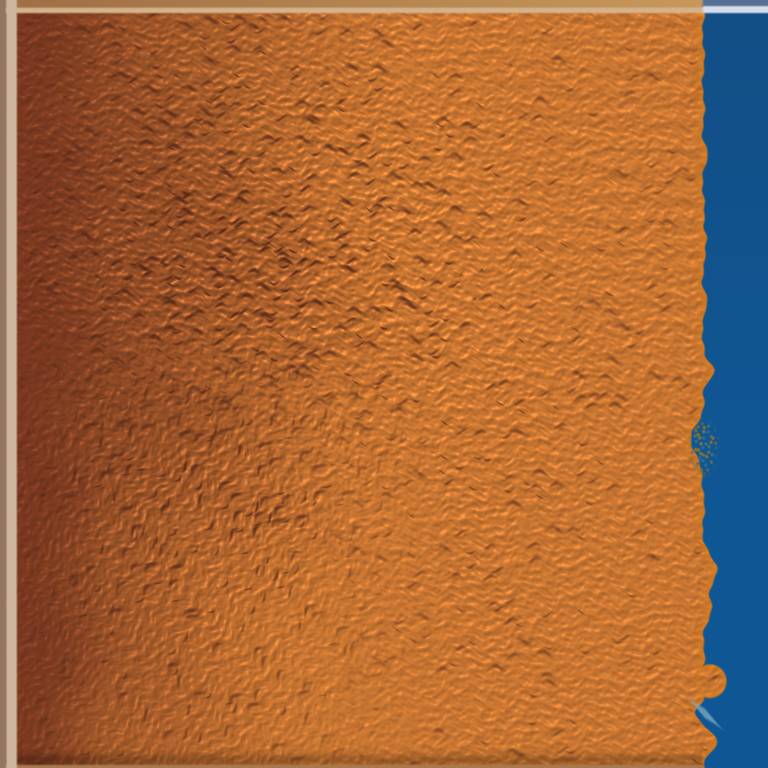
Write a Shadertoy shader that draws this texture.

```glsl
// A rough ochre plaster wall, shaded to red-brown on the left, beside a blue strip.
// Cellular noise gives the embossed grain, scattered ellipses the dark pits,
// and a sum of soft bumps the ragged right edge; thin pale bars frame the wall.

vec2 hash2(vec2 p) {
    p = fract(p * vec2(0.1031, 0.1137));
    p += dot(p, p.yx + 33.3);
    return fract((p.x + p.y) * p * vec2(17.3, 23.7));
}

// Distance to the nearest jittered cell centre
float cells(vec2 p) {
    vec2 base = floor(p);
    float nearest = 2.0;
    for (int j = -1; j <= 1; j++)
    for (int i = -1; i <= 1; i++) {
        vec2 cell = base + vec2(i, j);
        nearest = min(nearest, length(cell + hash2(cell + 100.0) - p));
    }
    return nearest;
}

// Sparse elongated pits; density is the share of cells that hold one
float pits(vec2 p, float density) {
    vec2 base = floor(p);
    float depth = 0.0;
    for (int j = -1; j <= 1; j++)
    for (int i = -1; i <= 1; i++) {
        vec2 cell = base + vec2(i, j);
        vec2 rnd = hash2(cell + 240.0);
        vec2 d = p - cell - hash2(cell + 371.0);
        d.y += 0.25 * sin(4.0 * d.x + 6.3 * rnd.y);
        float size = 0.25 + 0.35 * rnd.y;
        float pit = 1.0 - smoothstep(0.1, 1.0, length(d * vec2(0.65, 1.5)) / size);
        depth = max(depth, pit * step(rnd.x, density));
    }
    return depth;
}

// Height of the grain, stretched along the given axes
float grain(vec2 p) {
    p += 0.003 * sin(p.yx * vec2(83.0, 71.0)) + 0.0015 * sin(p.yx * 211.0 + 1.0);
    return 0.65 * cells(p * vec2(62.0, 105.0)) + 0.35 * cells(p * vec2(125.0, 170.0) + 9.0);
}

float bump(float y, float centre, float width) {
    float d = (y - centre) / width;
    return exp(-d * d);
}

float band(float v, float lo, float hi) {
    return smoothstep(lo - 0.002, lo + 0.002, v) * (1.0 - smoothstep(hi - 0.002, hi + 0.002, v));
}

// Right border of the wall at height y
float wallEdge(float y) {
    float x = 0.916 + 0.0015 * sin(y * 97.0) + 0.001 * sin(y * 263.0 + 2.0);
    x += 0.005 * (bump(y, 0.80, 0.012) + bump(y, 0.69, 0.015) + bump(y, 0.61, 0.010));
    x += 0.015 * bump(y, 0.515, 0.014) - 0.016 * bump(y, 0.425, 0.028);
    x += 0.018 * bump(y, 0.255, 0.024) + 0.009 * bump(y, 0.205, 0.022);
    x += 0.019 * bump(y, 0.035, 0.015) - 0.013 * bump(y, 0.072, 0.010);
    return x;
}

void mainImage(out vec4 fragColor, in vec2 fragCoord) {
    vec2 uv = fragCoord / iResolution.xy;
    float x = uv.x, y = uv.y;

    // Wall tone: ochre at right, brown at left, reddest along the left side
    float lit = smoothstep(0.02, 0.52, x + 0.09 * bump(y, 0.0, 0.35)
        - 0.06 * bump(y, 0.62, 0.28) + 0.02 * sin(x * 13.0 + y * 19.0));
    vec3 wall = mix(vec3(0.54, 0.275, 0.14), vec3(0.785, 0.46, 0.195), lit);
    float redSide = 1.0 - smoothstep(0.03, 0.16, x + 0.012 * sin(y * 31.0));
    wall = mix(wall, vec3(0.46, 0.205, 0.12), 0.8 * redSide);

    // Grain runs level above and to the right, diagonal at lower left
    float slant = (1.0 - smoothstep(0.35, 0.65, y)) * (1.0 - smoothstep(0.3, 0.65, x));
    vec2 diagonal = mat2(0.7, -0.7, 0.7, 0.7) * uv + 2.0;
    float level = grain(uv) - grain(uv + vec2(-0.0015, 0.004));
    float tilted = grain(diagonal) - grain(diagonal + vec2(0.0, 0.004));
    float relief = mix(level, tilted, slant);
    float rough = 0.5 + 0.5 * bump(y, 0.58, 0.38) * bump(x, 0.33, 0.33);
    rough *= 1.0 - 0.35 * redSide;
    wall *= 1.0 + 0.62 * rough * relief;
    wall += vec3(0.10, 0.08, 0.06) * rough * smoothstep(0.15, 0.4, relief);

    // Pits cluster left of the middle and thin out towards the corners
    float density = 0.10 + 0.42 * bump(x, 0.32, 0.27) * bump(y, 0.56, 0.38);
    float pit = mix(pits(uv * vec2(54.0, 76.0), density),
        pits(diagonal * vec2(54.0, 76.0), density), slant);
    wall = mix(wall, vec3(0.26, 0.11, 0.08), 0.75 * rough * pit);
    wall *= 1.0 + 0.04 * sin(y * 190.0 + 3.0 * sin(x * 9.0)) * smoothstep(0.45, 0.9, x) * smoothstep(0.45, 0.7, y);

    // Blue strip and the ragged border, with one round lump near the bottom
    float inside = max(wallEdge(y) - x, 0.022 - length(uv - vec2(0.924, 0.113)));
    wall = mix(wall, vec3(0.83, 0.48, 0.10), 0.6 * (1.0 - smoothstep(0.0, 0.014, inside)));
    vec3 blue = mix(vec3(0.06, 0.34, 0.58), vec3(0.07, 0.31, 0.53), smoothstep(0.3, 1.0, y));
    vec3 color = mix(blue, wall, smoothstep(-0.0018, 0.0018, inside));

    // Mottled flakes in the main notch, a pale chip in the lower one
    float flakeZone = bump(x, 0.916, 0.020) * bump(y, 0.418, 0.038);
    float flake = 1.0 - smoothstep(0.2, 0.5, cells(uv * 150.0));
    vec3 flakeTint = mix(vec3(0.16, 0.42, 0.58), vec3(0.55, 0.43, 0.16),
        smoothstep(0.35, 0.6, cells(uv * 75.0 + 5.0)));
    color = mix(color, flakeTint, flake * smoothstep(0.25, 0.7, flakeZone));
    float chip = abs(y - 0.071 + 0.9 * (x - 0.918)) + 0.3 * abs(x - 0.918);
    color = mix(color, vec3(0.48, 0.66, 0.74), 0.8 * (1.0 - smoothstep(0.003, 0.009, chip)));

    // Pale frame: left bar, top bar and a faint bottom line
    float overWall = 1.0 - smoothstep(0.912, 0.918, x);
    color *= 1.0 - 0.22 * overWall * bump(y, 0.010, 0.009);
    vec3 rim = mix(vec3(0.34, 0.43, 0.58), mix(vec3(0.62, 0.43, 0.27), vec3(0.80, 0.61, 0.36), x), overWall);
    color = mix(color, rim, smoothstep(0.984, 0.989, y));
    color = mix(color, mix(vec3(0.84, 0.87, 0.92), vec3(0.83, 0.70, 0.55), overWall),
        band(y, 0.983, mix(0.992, 0.990, overWall)));
    color = mix(color, vec3(0.66, 0.47, 0.31), overWall * (1.0 - smoothstep(0.002, 0.006, y)));
    color = mix(color, vec3(0.58, 0.46, 0.37), 1.0 - smoothstep(0.006, 0.010, x));
    color = mix(color, vec3(0.80, 0.71, 0.61), band(x, 0.008, 0.022));

    fragColor = vec4(clamp(color, 0.0, 1.0), 1.0);
}
```
